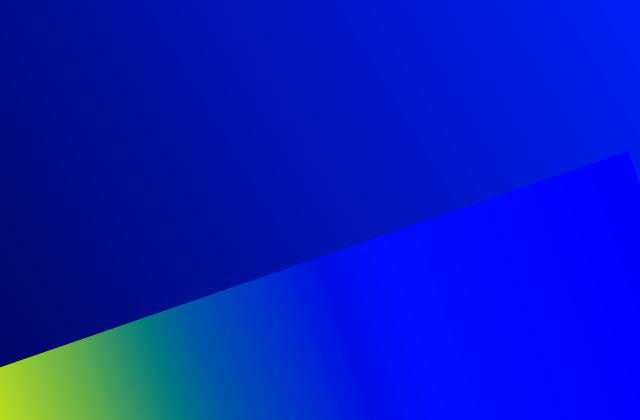
Write a Shadertoy shader that draws this background.

```glsl
// Deep blue diagonal gradient crossed by a tilted lime-to-blue panel.

#define PANEL_CORNER vec2(1.496, 0.641)  // top right corner, canvas height = 1
#define PANEL_LENGTH 1.582               // from left canvas side to the corner
#define PANEL_ANGLE 0.332                // tilt in radians
#define BACK_ANGLE 0.540                 // direction of the backdrop gradient

// Panel colours: rgb and position along the top edge
const int STOP_COUNT = 8;
const vec4 PANEL_STOPS[STOP_COUNT] = vec4[STOP_COUNT](
    vec4(0.72, 0.86, 0.12, -0.04),
    vec4(0.36, 0.66, 0.31, 0.19),
    vec4(0.00, 0.48, 0.51, 0.365),
    vec4(0.00, 0.34, 0.66, 0.47),
    vec4(0.00, 0.21, 0.79, 0.63),
    vec4(0.00, 0.06, 0.90, 0.80),
    vec4(0.00, 0.06, 1.00, 0.94),
    vec4(0.00, 0.00, 1.00, 1.50)
);

vec2 direction(float angle) {
    return vec2(cos(angle), sin(angle));
}

vec3 panelColor(float along) {
    vec3 color = PANEL_STOPS[0].rgb;
    for (int i = 1; i < STOP_COUNT; i++) {
        float start = PANEL_STOPS[i - 1].w;
        float span = PANEL_STOPS[i].w - start;
        color = mix(color, PANEL_STOPS[i].rgb, clamp((along - start) / span, 0.0, 1.0));
    }
    return color;
}

vec3 backdropColor(vec2 p) {
    const vec3 navy = vec3(0.00, 0.03, 0.42);
    const vec3 royal = vec3(0.00, 0.08, 0.735);
    const vec3 bright = vec3(0.00, 0.12, 0.97);
    float t = dot(p, direction(BACK_ANGLE));
    vec3 color = mix(navy, royal, clamp((t - 0.12) / 0.89, 0.0, 1.0));
    return mix(color, bright, clamp((t - 1.01) / 0.81, 0.0, 1.0));
}

void mainImage(out vec4 fragColor, in vec2 fragCoord) {
    float pixel = 1.0 / iResolution.y;
    vec2 p = fragCoord * pixel;

    // Panel frame: x along its top edge, y away from it
    vec2 axis = direction(PANEL_ANGLE);
    vec2 offset = p - PANEL_CORNER;
    vec2 local = vec2(dot(offset, axis), dot(offset, vec2(-axis.y, axis.x)));

    // Signed distance to the corner formed by the top and right edges
    float dist = max(local.x, local.y);
    float coverage = clamp(0.5 - dist / pixel, 0.0, 1.0);

    vec3 color = mix(backdropColor(p), panelColor(local.x + PANEL_LENGTH), coverage);
    fragColor = vec4(color, 1.0);
}
```
